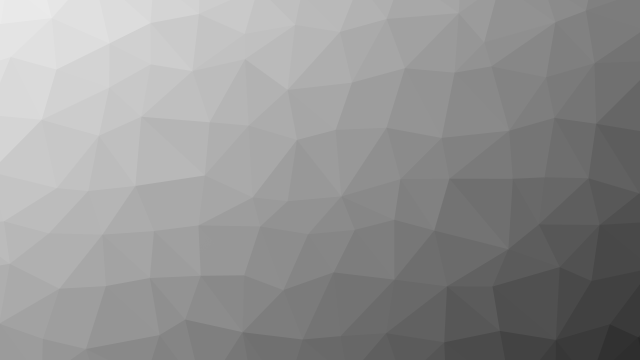
Reproduce this background procedurally as a WebGL 1 fragment shader.

```glsl
precision highp float;
// Low-poly grey backdrop: a jittered grid of vertices is split into flat
// triangles, each cell cut along its Delaunay diagonal. Every facet takes its
// tone at its centroid from a gradient, light top left to dark bottom right.

uniform vec2 u_resolution;

// Lengths are in canvas heights, measured from the top left corner.
#define GRID_ORIGIN vec2(0.130, 0.072)
#define GRID_STEP vec2(0.1394, 0.1429)
#define JITTER vec2(0.040, 0.037)
#define COLUMN_WAVE 0.012
#define ROW_WAVE 0.014
#define LIGHTEST 0.93
#define FALLOFF vec2(0.45, 0.32)
#define CURVE 0.24
#define TONE_NOISE 0.008
#define HALF_PI 1.570796

vec2 hash2(vec2 p) {
  vec2 q = vec2(dot(p, vec2(127.1, 311.7)), dot(p, vec2(269.5, 183.3)));
  return fract(sin(q) * 43758.55);
}

float cross2(vec2 a, vec2 b) {
  return a.x * b.y - a.y * b.x;
}

// Grid vertex: gentle waves along columns and rows, plus a random shift.
vec2 vertexAt(vec2 id) {
  vec2 v = GRID_ORIGIN + id * GRID_STEP;
  v.y += COLUMN_WAVE * sin(HALF_PI * id.x);
  v.y += ROW_WAVE * cos(HALF_PI * (id.y - 3.0));
  return v + JITTER * (2.0 * hash2(id + 17.0) - 1.0);
}

// True when the diagonal a-c satisfies the Delaunay condition.
bool cutsAlongAC(vec2 a, vec2 b, vec2 c, vec2 d) {
  float sinB = cross2(c - b, a - b);
  float cosB = dot(c - b, a - b);
  float sinD = cross2(a - d, c - d);
  float cosD = dot(a - d, c - d);
  return sinB * cosD + cosB * sinD >= 0.0;
}

// Signed distance to the line a-b, positive on the inner side.
float edgeDistance(vec2 p, vec2 a, vec2 b) {
  return cross2(b - a, p - a) / length(b - a);
}

float facetTone(vec2 center) {
  vec2 t = center * vec2(u_resolution.y / u_resolution.x, 1.0);
  t = clamp(t, 0.0, 1.0);
  t *= 1.0 - CURVE + CURVE * t;
  float noise = hash2(floor(center * 500.0)).x - 0.5;
  return LIGHTEST - dot(FALLOFF, t) + 2.0 * TONE_NOISE * noise;
}

// Returns (tone * coverage, coverage) for one antialiased facet.
vec2 facet(vec2 p, vec2 a, vec2 b, vec2 c) {
  float inside = min(edgeDistance(p, a, b),
                 min(edgeDistance(p, b, c), edgeDistance(p, c, a)));
  float coverage = clamp(0.5 + inside * u_resolution.y, 0.0, 1.0);
  return vec2(facetTone((a + b + c) / 3.0), 1.0) * coverage;
}

void main() {
  vec2 p = gl_FragCoord.xy / u_resolution.y;
  p.y = 1.0 - p.y;
  vec2 home = floor((p - GRID_ORIGIN) / GRID_STEP);

  // A tiny base weight keeps the blend defined everywhere.
  vec2 sum = vec2(facetTone(p), 1.0) * 0.001;
  for (int y = -1; y <= 1; y++) {
    for (int x = -1; x <= 1; x++) {
      vec2 id = home + vec2(float(x), float(y));
      vec2 a = vertexAt(id);
      vec2 b = vertexAt(id + vec2(1.0, 0.0));
      vec2 c = vertexAt(id + vec2(1.0, 1.0));
      vec2 d = vertexAt(id + vec2(0.0, 1.0));
      if (cutsAlongAC(a, b, c, d)) {
        sum += facet(p, a, b, c) + facet(p, a, c, d);
      } else {
        sum += facet(p, a, b, d) + facet(p, b, c, d);
      }
    }
  }
  gl_FragColor = vec4(vec3(sum.x / sum.y), 1.0);
}
```
